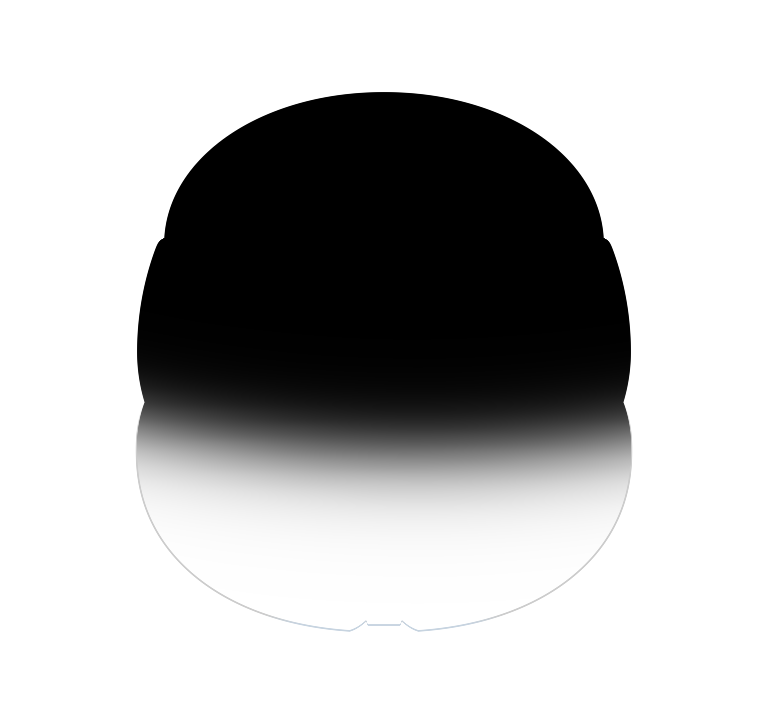
Reproduce this texture map procedurally as a Shadertoy shader.

```glsl
// A lobed dome silhouette on white, filled with a curved black-to-white ramp.
// Three stacked superellipse bands give the outline; a logistic curve gives
// the tone, and a hairline keeps the pale lower rim visible.
#define ASPECT 1.0579
#define UPPER_SEAM 0.6722
#define LOWER_SEAM 0.4463
#define RAMP_Y 0.3857
#define RAMP_SOFT 0.033
#define RAMP_BOW 0.276
#define RAMP_AXIS 0.043
#define RIM_WIDTH 0.0010
#define GRAIN 0.012

float hash(vec2 p) {
    vec3 q = fract(vec3(p.xyx) * 0.1031);
    q += dot(q, q.yzx + 33.33);
    return fract((q.x + q.y) * q.z);
}

float noise(vec2 p) {
    vec2 i = floor(p), f = fract(p);
    f = f * f * (3.0 - 2.0 * f);
    return mix(mix(hash(i), hash(i + vec2(1, 0)), f.x),
               mix(hash(i + vec2(0, 1)), hash(i + vec2(1, 1)), f.x), f.y);
}

// Approximate signed distance: implicit value over its gradient length.
float superellipse(vec2 p, vec2 radius, float power) {
    vec2 q = abs(p) / radius + 1e-4;
    vec2 slope = power * pow(q, vec2(power - 1.0)) / radius;
    return (pow(q.x, power) + pow(q.y, power) - 1.0) / length(slope);
}

// One band, with its own height above and below the widest line.
float lobe(vec2 p, float centre, float width, float up, float down, float power) {
    p.y -= centre;
    return superellipse(p, vec2(width, p.y > 0.0 ? up : down), power);
}

// Bottom limit: a shallow flat notch between two flared lips.
float floorHeight(float x) {
    float flare = 1.0 - clamp((x - 0.0248) / 0.033, 0.0, 1.0);
    float rise = mix(0.0096, 0.0152 * flare * flare, smoothstep(0.022, 0.0248, x));
    return 0.1295 + rise;
}

float silhouette(vec2 p) {
    float d;
    if (p.y > UPPER_SEAM) {
        d = lobe(p, 0.6625, 0.3030, 0.2107, 0.2107, 2.04);
    } else if (p.y > LOWER_SEAM) {
        d = lobe(p, 0.5152, 0.3402, 0.3760, 0.2837, 2.0);
        d += 0.006 * exp((p.y - UPPER_SEAM) / 0.003);
    } else {
        d = lobe(p, 0.3802, 0.3409, 0.2204, 0.2507, 2.2);
    }
    return max(d, floorHeight(abs(p.x)) - p.y);
}

// The ramp starts higher toward both sides, around an off-centre axis.
float rampTone(vec2 p) {
    float side = p.x - RAMP_AXIS;
    float depth = RAMP_Y + RAMP_BOW * side * side - p.y;
    float tone = pow(1.0 / (1.0 + exp(-depth / RAMP_SOFT)), 1.4);
    float streak = noise(p * vec2(9.0, 90.0) + 20.0) - 0.5;
    return tone + GRAIN * streak * 4.0 * tone * (1.0 - tone);
}

void mainImage(out vec4 fragColor, in vec2 fragCoord) {
    vec2 uv = fragCoord / iResolution.xy;
    vec2 p = (uv - vec2(0.5, 0.0)) * vec2(ASPECT, 1.0);
    float pixel = 1.0 / iResolution.y;
    float d = silhouette(p);

    // Fill
    float inside = 1.0 - smoothstep(-0.6 * pixel, 0.6 * pixel, d);
    vec3 color = mix(vec3(1.0), vec3(rampTone(p)), inside);

    // Hairline rim, faintly blue near the base
    float rim = 1.0 - smoothstep(0.0, pixel, abs(d) - 0.5 * RIM_WIDTH);
    rim *= 1.0 - smoothstep(0.40, LOWER_SEAM, p.y);
    float cool = 1.0 - smoothstep(0.138, 0.155, p.y);
    vec3 rimColor = mix(vec3(0.80), vec3(0.78, 0.83, 0.88), cool);
    color = mix(color, min(color, rimColor), rim);

    fragColor = vec4(clamp(color, 0.0, 1.0), 1.0);
}
```
